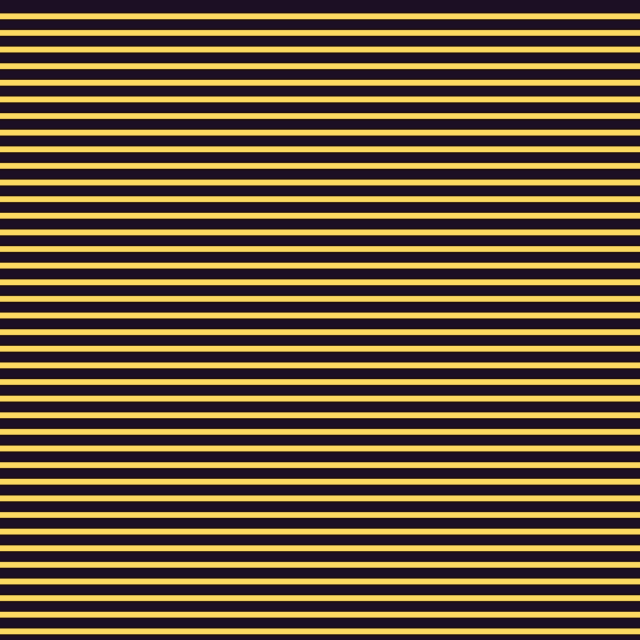
Write a WebGL 2 fragment shader that draws this pattern.

```glsl
#version 300 es
precision highp float;

uniform vec2 u_resolution;
out vec4 fragColor;

const float STRIPE_PERIODS = 38.5; // periods over the canvas height
const float FIRST_STRIPE = 0.52;   // centre of the lowest stripe, in periods
const float LAST_INDEX = 37.0;     // index of the top stripe; plain above it
const float STRIPE_WIDTH = 0.35;   // share of one period
const float RIM_WIDTH = 0.10;      // warm dark rim beside each stripe, in periods
const float EDGE_SOFTNESS = 1.25;  // edge ramp, in pixel footprints

const vec3 STRIPE_YELLOW = vec3(0.99, 0.85, 0.38);
const vec3 GAP_PURPLE = vec3(0.11, 0.06, 0.14);
const vec3 RIM_DARK = vec3(0.11, 0.05, 0.07);

// Signed distance to the nearest stripe edge in periods, negative inside
float stripeEdge(float period) {
    float nearest = clamp(floor(period + 0.5), 0.0, LAST_INDEX);
    return abs(period - nearest) - 0.5 * STRIPE_WIDTH;
}

void main() {
    float y = gl_FragCoord.y / u_resolution.y;
    float edge = stripeEdge(y * STRIPE_PERIODS - FIRST_STRIPE);
    float softness = EDGE_SOFTNESS * STRIPE_PERIODS / u_resolution.y;

    // Gap, rim, then stripe
    float rim = 1.0 - smoothstep(0.7 * RIM_WIDTH, 1.3 * RIM_WIDTH, edge);
    float stripe = clamp(0.5 - edge / softness, 0.0, 1.0);
    vec3 color = mix(GAP_PURPLE, RIM_DARK, rim);
    color = mix(color, STRIPE_YELLOW, stripe);

    fragColor = vec4(color, 1.0);
}
```
